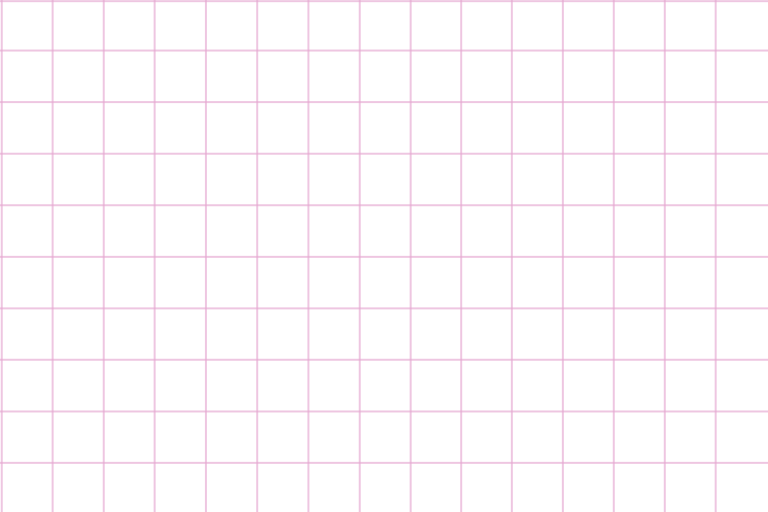
A Shadertoy shader for this pattern:

```glsl
// Thin translucent pink grid on white paper, with slightly uneven spacing.
#define COLUMNS 15.0
#define ROWS 10.0
#define PITCH vec2(0.06641, 0.10068)
#define FIRST vec2(0.0027, -0.0019)
#define TOP_MARGIN 0.0023
#define LINE_WIDTH 0.0039
#define DRIFT 0.00065
#define JITTER 0.0003
#define PAPER vec3(1.0)
#define INK vec3(0.90, 0.66, 0.82)
#define INK_ALPHA 0.66

float hash(float n) {
    return fract(sin(n * 12.9898) * 43758.5453);
}

// Small random offset of one line
float jitter(float index, float seed) {
    return (hash(index + seed) - 0.5) * 2.0 * JITTER;
}

// Column position from the left, with a slow drift in the spacing
float columnPosition(float index) {
    float drift = -DRIFT * cos(6.2832 * (index - 1.5) / 11.0);
    return FIRST.x + PITCH.x * index + drift + jitter(index, 3.0);
}

// Row position from the top; the first row stays inside the canvas
float rowPosition(float index) {
    return max(TOP_MARGIN, FIRST.y + PITCH.y * index + jitter(index, 41.0));
}

// Antialiased coverage of a line at the given distance, in canvas heights
float lineCoverage(float dist, float pixel) {
    float halfWidth = 0.5 * LINE_WIDTH;
    float nearEdge = clamp(dist + 0.5 * pixel, -halfWidth, halfWidth);
    float farEdge = clamp(dist - 0.5 * pixel, -halfWidth, halfWidth);
    return (nearEdge - farEdge) / pixel;
}

void mainImage(out vec4 fragColor, in vec2 fragCoord) {
    vec2 uv = fragCoord / iResolution.xy;
    uv.y = 1.0 - uv.y;
    float aspect = iResolution.x / iResolution.y;
    float pixel = 1.0 / iResolution.y;

    // Nearest line on each axis
    vec2 index = floor((uv - FIRST) / PITCH + 0.5);
    index = clamp(index, vec2(0.0), vec2(COLUMNS, ROWS) - 1.0);
    float columnDist = (uv.x - columnPosition(index.x)) * aspect;
    float rowDist = uv.y - rowPosition(index.y);

    // Two translucent layers, darker where they cross
    vec3 color = mix(PAPER, INK, INK_ALPHA * lineCoverage(columnDist, pixel));
    color = mix(color, INK, INK_ALPHA * lineCoverage(rowDist, pixel));
    fragColor = vec4(color, 1.0);
}
```
